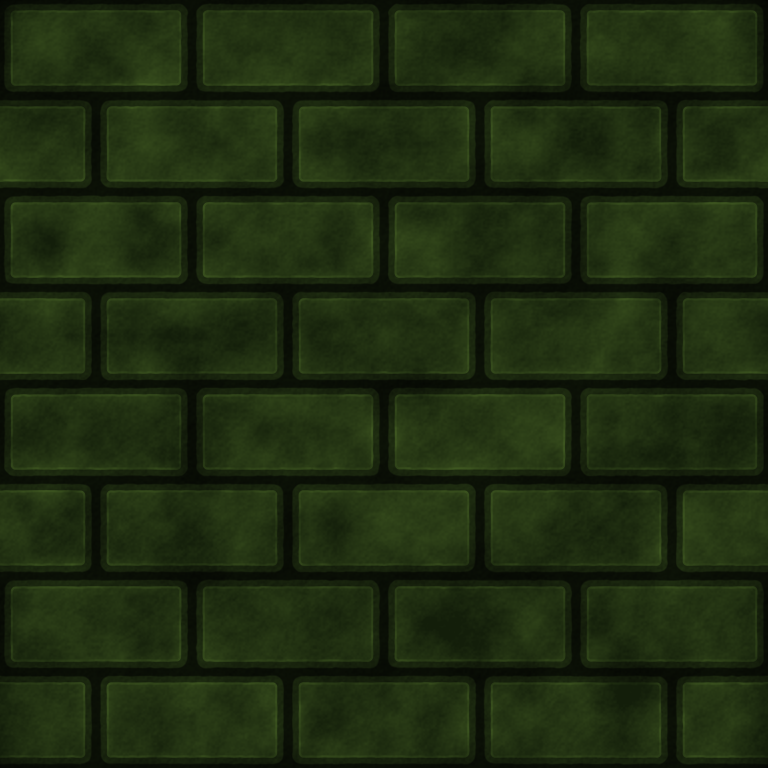
Give the GLSL for this texture, as a Shadertoy shader.

```glsl
// Mossy dark green brick wall in running bond, with bevelled rims and grainy wear.

float hash(vec2 p) {
    return fract(sin(dot(p, vec2(127.1, 311.7))) * 43758.5453);
}

// Value noise over the unit square that wraps after a whole number of cells.
float tileNoise(vec2 uv, float cells) {
    vec2 p = uv * cells;
    vec2 i = floor(p);
    vec2 f = fract(p);
    f = f * f * (3.0 - 2.0 * f);
    vec2 a = mod(i, cells);
    vec2 b = mod(i + 1.0, cells);
    return mix(mix(hash(a), hash(vec2(b.x, a.y)), f.x),
               mix(hash(vec2(a.x, b.y)), hash(b), f.x), f.y);
}

float tileFbm(vec2 uv, float cells) {
    float sum = 0.0;
    float weight = 0.5;
    for (int octave = 0; octave < 5; octave++) {
        sum += weight * tileNoise(uv, cells);
        cells *= 2.0;
        weight *= 0.55;
    }
    return sum / 1.055;
}

float roundedBox(vec2 p, vec2 halfSize, float radius) {
    vec2 q = abs(p) - halfSize + radius;
    return length(max(q, 0.0)) + min(max(q.x, q.y), 0.0) - radius;
}

void mainImage(out vec4 fragColor, in vec2 fragCoord) {
    vec2 uv = fragCoord / iResolution.xy;
    float pixel = 8.0 / min(iResolution.x, iResolution.y);

    // Eight courses of four bricks; one unit is the height of a course.
    float row = floor(uv.y * 8.0);
    float along = uv.x * 4.0 + 0.5 * mod(row + 1.0, 2.0);
    vec2 brickId = vec2(mod(floor(along), 4.0), row);
    vec2 p = vec2(fract(along) * 2.0 - 1.0, fract(uv.y * 8.0) - 0.5);

    // Slightly rough outline, and the flat face inside the bevel.
    float rough = (tileNoise(uv, 128.0) - 0.5) * 0.012;
    float outer = roundedBox(p, vec2(0.953, 0.457), 0.1) + rough;
    float inner = roundedBox(p, vec2(0.889, 0.393), 0.05) + rough * 0.5;
    float brick = 1.0 - smoothstep(-0.5, 0.5, outer / (pixel + 0.012));
    float face = 1.0 - smoothstep(-0.5, 0.5, inner / (pixel + 0.004));

    // Broad stains, and fine grain lit from the upper left.
    float stain = tileFbm(uv, 16.0) - 0.5;
    float speck = tileNoise(uv, 384.0) - 0.5;
    float relief = tileNoise(uv, 224.0) - tileNoise(uv + vec2(-0.002, 0.003), 224.0);
    float grain = 0.13 * speck + 0.13 * relief;

    // Faces are darker in the middle and brighter towards the rim.
    float rimGlow = exp(inner * 9.0) * 0.16;
    float tone = 0.47 + 1.6 * stain + grain + rimGlow
               + 0.14 * (hash(brickId + 7.3) - 0.5);
    vec3 faceColor = mix(vec3(0.075, 0.118, 0.040), vec3(0.185, 0.262, 0.097),
                         clamp(tone, 0.0, 1.15));

    // Thin worn highlight where the face meets the bevel.
    float highlight = 1.0 - smoothstep(0.004, 0.014 + pixel * 0.5, abs(inner + 0.012));
    faceColor += vec3(0.030, 0.040, 0.016) * highlight * (0.5 + tileNoise(uv, 64.0));

    vec3 bevelColor = vec3(0.092, 0.135, 0.050) * (1.0 + 0.9 * stain + 1.2 * grain);
    vec3 mortarColor = vec3(0.036, 0.054, 0.020) * (1.0 + 0.8 * stain + 1.5 * grain);

    vec3 color = mix(mortarColor, mix(bevelColor, faceColor, face), brick);
    fragColor = vec4(color, 1.0);
}
```
